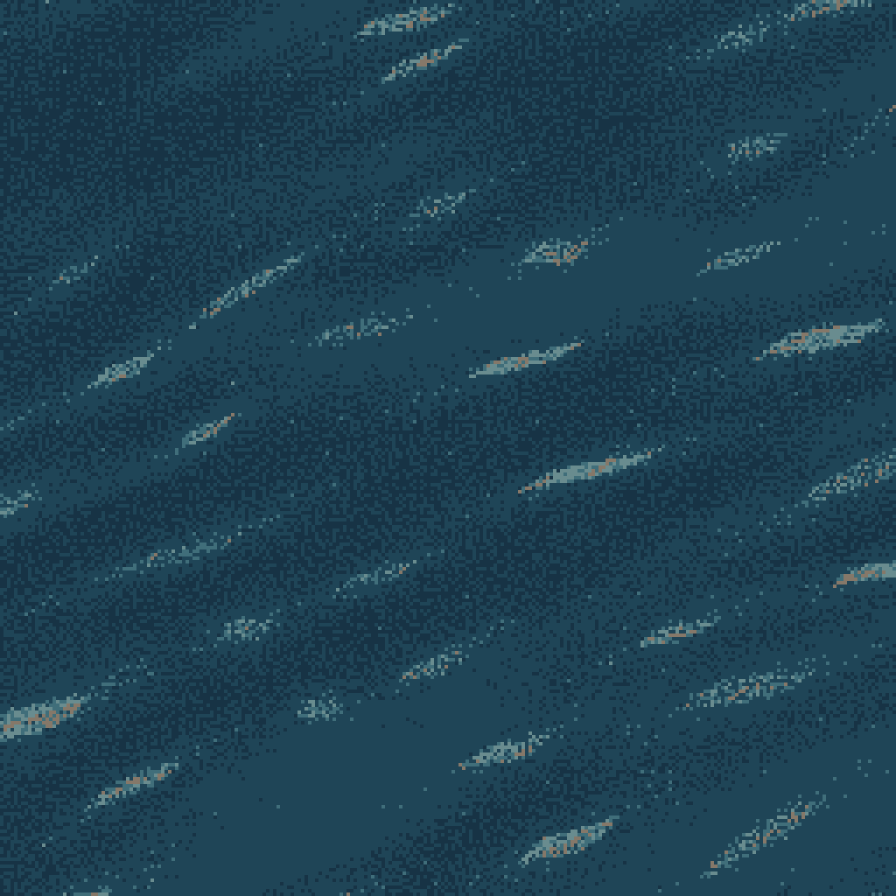
Reproduce this texture procedurally as a WebGL 2 fragment shader.

```glsl
#version 300 es
precision highp float;

uniform vec2 u_resolution;
out vec4 fragColor;

const float GRID = 256.0;                 // dither cells per canvas side
const float FLOW_ANGLE = 0.43;            // direction of the streaks
const vec2 BAND_FREQ = vec2(2.6, 10.5);   // along and across the flow
const float SHADE_MAX = 0.74;             // densest share of dark cells
const vec2 GLINT_CELL = vec2(0.24, 0.11); // spacing of the glints
const float TRAIL = 0.12;                 // density of loose specks
const float PALE_SHARE = 0.72;            // pale part of a solid glint

const vec3 DEEP = vec3(0.09, 0.20, 0.27);
const vec3 WATER = vec3(0.12, 0.27, 0.34);
const vec3 FOAM = vec3(0.25, 0.43, 0.48);
const vec3 PALE = vec3(0.41, 0.55, 0.56);
const vec3 SAND = vec3(0.52, 0.47, 0.41);

float hash(vec2 p) {
  return fract(sin(dot(p, vec2(127.1, 311.7))) * 43758.5453);
}

float valueNoise(vec2 p) {
  vec2 i = floor(p);
  vec2 f = fract(p);
  f = f * f * (3.0 - 2.0 * f);
  float low = mix(hash(i), hash(i + vec2(1.0, 0.0)), f.x);
  float high = mix(hash(i + vec2(0.0, 1.0)), hash(i + vec2(1.0, 1.0)), f.x);
  return mix(low, high, f.y);
}

// High-passed white noise gives evenly spread dither thresholds
float ditherThreshold(vec2 cell) {
  float around = 0.0;
  for (int y = -1; y <= 1; y++) {
    for (int x = -1; x <= 1; x++) {
      around += hash(cell + vec2(x, y));
    }
  }
  float center = hash(cell);
  float detail = center - (around - center) / 8.0;
  return smoothstep(-0.2, 1.2, 0.5 + detail);
}

// Spindle-shaped glints: x is speck density, y is the calm area around
vec2 glints(vec2 flow) {
  vec2 home = floor(flow / GLINT_CELL);
  float density = 0.0;
  float calm = 0.0;
  for (int y = -1; y <= 1; y++) {
    for (int x = -1; x <= 1; x++) {
      vec2 id = home + vec2(x, y);
      vec2 jitter = vec2(hash(id + 3.1), hash(id + 7.7));
      vec2 center = (id + 0.2 + 0.6 * jitter) * GLINT_CELL;
      float chance = mix(0.4, 0.9, clamp(center.x / 1.3, 0.0, 1.0));
      if (hash(id + 19.3) > chance) continue;

      float size = hash(id + 31.9);
      float halfLength = mix(0.03, 0.105, size);
      float halfWidth = mix(0.010, 0.018, hash(id + 43.3));
      float strength = mix(0.4, 1.0, hash(id + 57.1));
      float tilt = 0.24 * (hash(id + 61.7) - 0.5);
      vec2 d = flow - center;
      d.y -= tilt * d.x;
      vec2 q = d / vec2(halfLength, halfWidth);

      float inside = 1.0 - q.x * q.x - abs(q.y + 0.3 * sin(3.0 * q.x));
      float body = strength * smoothstep(-0.05, 0.45, inside);
      float trail = TRAIL * exp(-q.x * q.x / 3.2 - q.y * q.y / 0.8);
      density = max(density, max(body, trail));
      calm = max(calm, exp(-q.x * q.x / 4.5 - q.y * q.y / 5.0));
    }
  }
  return vec2(density, calm);
}

vec3 ditheredWater(vec2 uv) {
  vec2 cell = floor(uv * GRID);
  vec2 p = (cell + 0.5) / GRID;

  // Flow space, gently bent
  float c = cos(FLOW_ANGLE);
  float s = sin(FLOW_ANGLE);
  vec2 flow = vec2(c * p.x + s * p.y, c * p.y - s * p.x);
  flow.y += 0.05 * (valueNoise(p * 3.0 + 11.0) - 0.5);

  // Dark bands thin out around the glints
  vec2 bandPos = flow * BAND_FREQ;
  float bands = 0.68 * valueNoise(bandPos + 5.0)
              + 0.32 * valueNoise(bandPos * 2.1 + 23.0);
  vec2 glint = glints(flow);
  float shade = SHADE_MAX * smoothstep(0.28, 0.62, bands) * (1.0 - glint.y);
  vec3 color = ditherThreshold(cell) < shade ? DEEP : WATER;

  // Specks of foam with pale and sandy cores
  if (ditherThreshold(cell + 401.0) < glint.x) {
    float streak = valueNoise(flow * vec2(45.0, 190.0));
    vec3 core = streak > 0.64 ? SAND : PALE;
    color = hash(cell + 83.0) < PALE_SHARE * glint.x ? core : FOAM;
  }
  return color;
}

void main() {
  // Four samples per pixel smooth the cell edges
  float side = min(u_resolution.x, u_resolution.y);
  vec3 color = vec3(0.0);
  for (int i = 0; i < 4; i++) {
    vec2 offset = vec2(i % 2, i / 2) * 0.5 - 0.25;
    color += ditheredWater((gl_FragCoord.xy + offset) / side);
  }
  fragColor = vec4(color / 4.0, 1.0);
}
```
